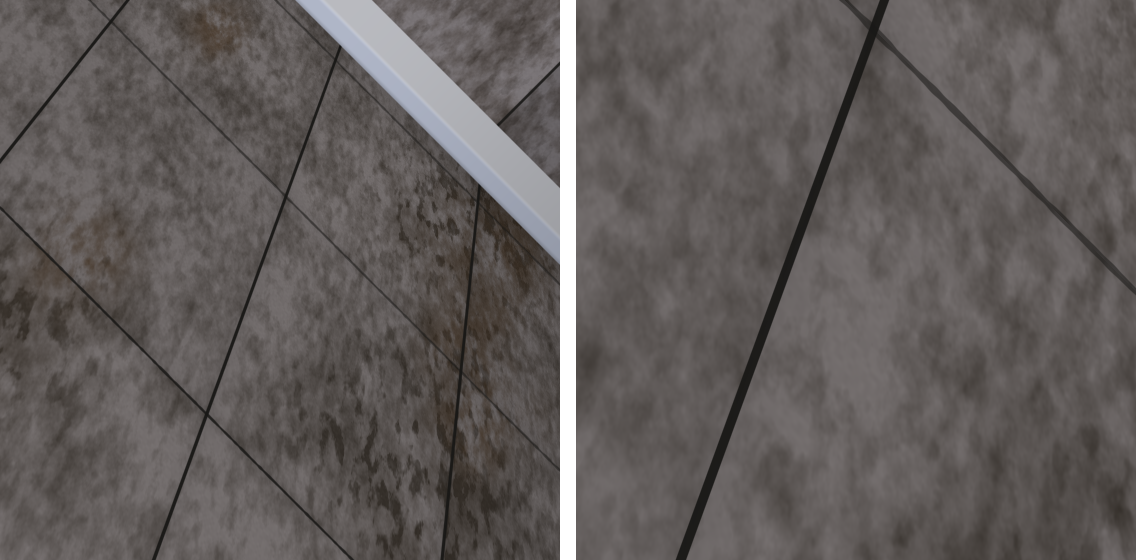
Left, the full canvas; right, a detail of the centre.
This texture is drawn by a Shadertoy shader. Its source:

```glsl
// Worn stone floor tiles in perspective, crossed by a pale skirting bar.
// Canvas points are mapped to tile coordinates by a small projective formula;
// layered noise gives the mottling, and soft patches add grime and rust.

#define LIGHT_STONE vec3(0.440, 0.418, 0.416)
#define DARK_STONE vec3(0.205, 0.185, 0.165)
#define RUST vec3(0.290, 0.215, 0.145)
#define GROUT vec3(0.095, 0.092, 0.085)
#define BAR_FACE vec3(0.690, 0.695, 0.715)
#define BAR_LIP vec3(0.655, 0.680, 0.745)
#define JOINT_HALF 0.0030
#define SEAM_HALF 0.0019
#define BAR_NEAR -0.527
#define BAR_FAR -0.664
#define SEAM_STEP 0.367
#define WIDENING 0.351

// Wear patches: centre, radius, share of rust
const vec4 PATCHES[9] = vec4[9](
    vec4(0.385, 0.948, 0.045, 0.9), vec4(0.145, 0.545, 0.080, 0.8),
    vec4(0.855, 0.250, 0.085, 0.8), vec4(0.900, 0.570, 0.110, 0.6),
    vec4(0.020, 0.390, 0.130, 0.1), vec4(0.690, 0.220, 0.140, 0.0),
    vec4(0.780, 0.070, 0.130, 0.1), vec4(0.770, 0.620, 0.110, 0.1),
    vec4(0.840, 0.400, 0.080, 0.6));

float hash(vec2 p) {
    vec3 h = fract(p.xyx * vec3(0.1031, 0.1030, 0.0973));
    h += dot(h, h.yzx + 33.33);
    return fract((h.x + h.y) * h.z);
}

float noise(vec2 p) {
    vec2 cell = floor(p), f = fract(p);
    f = f * f * (3.0 - 2.0 * f);
    return mix(mix(hash(cell), hash(cell + vec2(1, 0)), f.x),
               mix(hash(cell + vec2(0, 1)), hash(cell + vec2(1, 1)), f.x), f.y);
}

float fbm(vec2 p) {
    float sum = 0.0, amp = 0.533;
    for (int i = 0; i < 4; i++) {
        sum += amp * noise(p);
        p = mat2(1.6, 1.2, -1.2, 1.6) * p + 17.3;
        amp *= 0.5;
    }
    return sum;
}

// Coverage of a line, given the distance to its middle
float stroke(float dist, float halfWidth, float aa) {
    return 1.0 - smoothstep(halfWidth - aa, halfWidth + aa, abs(dist));
}

// Stone surface with clouds, elongated flecks and worn areas
vec3 stone(vec2 p, float wear, float rust) {
    float cloud = fbm(p * 4.5);
    float grain = fbm(p * vec2(38.0, 23.0));
    float fleck = smoothstep(0.50, 0.72, fbm(p * vec2(27.0, 15.0) + 70.0));
    float grime = 0.22 + 1.0 * (cloud - 0.5) + 0.75 * (grain - 0.5);
    grime += fleck * (0.16 + 0.50 * wear) + 0.20 * wear;
    vec3 col = mix(LIGHT_STONE, DARK_STONE, clamp(grime, 0.0, 1.0));
    float tint = rust * smoothstep(0.25, 0.65, 0.5 * (cloud + grain));
    col = mix(col, RUST, 0.75 * clamp(tint, 0.0, 1.0));
    return col + 0.025 * (noise(p * 130.0) - 0.5);
}

void mainImage(out vec4 fragColor, in vec2 fragCoord) {
    vec2 pos = fragCoord / iResolution.xy;
    float aa = 0.8 / iResolution.y;

    // Diagonal axes: "along" follows the bar, "across" comes nearer
    float along = pos.x + 1.0 - pos.y;
    float across = 1.0 - pos.y - pos.x;

    // Perspective: tiles widen with nearness
    float size = max(0.681 + WIDENING * across, 0.1);
    vec2 tile = vec2((along - 0.255 - 0.1155 * across) / size,
                     (1.6 - 1.0 / size) / SEAM_STEP);
    vec2 nearest = floor(tile + 0.5);
    vec2 id = floor(tile);

    // Distances to the joints, in canvas units
    float skew = 0.1155 + WIDENING * tile.x;
    float jointDist = (tile.x - nearest.x) * size / sqrt(2.0 + 2.0 * skew * skew);
    float seamDist = (tile.y - nearest.y) * size * size * SEAM_STEP / (WIDENING * 1.414);

    // Wear, with ragged outlines
    float wear = 0.0, rust = 0.0;
    vec2 ragged = pos + 0.07 * (vec2(fbm(pos * 13.0), fbm(pos * 13.0 + 40.0)) - 0.5);
    for (int i = 0; i < PATCHES.length(); i++) {
        vec2 offset = (ragged - PATCHES[i].xy) / PATCHES[i].z;
        float amount = exp(-dot(offset, offset));
        wear += amount * (1.0 - 0.5 * PATCHES[i].w);
        rust += amount * PATCHES[i].w;
    }
    wear = min(wear, 1.0);

    // Near floor; each tile takes its own part of the noise
    vec3 col = stone(tile + id * vec2(7.3, 11.7) + 30.0, wear, rust);
    col *= 0.98 + 0.06 * hash(id + 20.0);
    col *= 1.0 - 0.12 * smoothstep(0.55, 1.0, pos.x);
    float edgeGrime = exp(-abs(jointDist) * 70.0) + exp(-abs(seamDist) * 70.0);
    col *= 1.0 - 0.08 * edgeGrime;
    float seamInk = mix(0.5, 0.85, smoothstep(-0.3, 0.35, across));
    float seamRough = 0.75 + 0.5 * noise(vec2(along * 90.0, nearest.y));
    col = mix(col, GROUT, seamInk * stroke(seamDist, SEAM_HALF * seamRough * (0.6 + size * 0.6), aa));
    col = mix(col, GROUT, 0.95 * stroke(jointDist, JOINT_HALF * (0.5 + 0.6 * size), aa));

    // Soft shade at the foot of the bar
    col *= 1.0 - 0.12 * smoothstep(-0.49, BAR_NEAR, across);

    // Floor beyond the bar, with a single joint
    float farJoint = (along - 1.113) / 1.414;
    vec3 farFloor = stone(vec2(along, across) * 1.6 + 50.0, 0.15, 0.15);
    farFloor = farFloor * mix(1.08, 0.92, smoothstep(-aa, aa, farJoint)) + vec3(0.0, 0.004, 0.016);
    farFloor = mix(farFloor, GROUT, 0.9 * stroke(farJoint, 0.0024, aa));

    // Bar: bluish lip, bright ridge and flat face
    vec3 bar = mix(BAR_FACE, BAR_LIP, smoothstep(-0.580, -0.570, across));
    bar += 0.05 * stroke(across + 0.575, 0.004, 0.004);
    bar *= 1.05 - 0.20 * smoothstep(0.6, 1.8, along);
    bar *= 1.0 - 0.15 * smoothstep(BAR_NEAR - 0.012, BAR_NEAR, across);

    float edge = 1.5 * aa;
    col = mix(col, bar, 1.0 - smoothstep(BAR_NEAR - edge, BAR_NEAR + edge, across));
    col = mix(col, farFloor, 1.0 - smoothstep(BAR_FAR - edge, BAR_FAR + edge, across));
    fragColor = vec4(clamp(col, 0.0, 1.0), 1.0);
}
```
